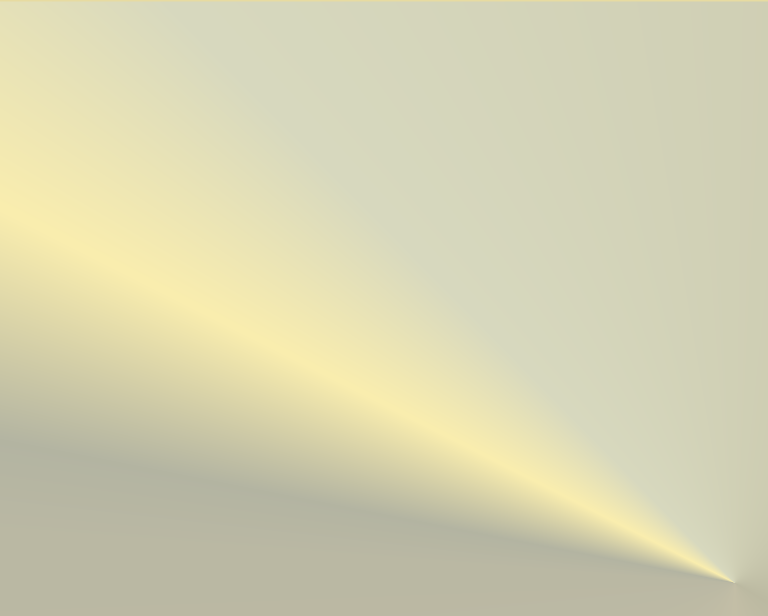
Reproduce this background procedurally as a Shadertoy shader.

```glsl
// A soft angular gradient: a pale yellow beam fanning out from a low right apex.
#define APEX vec2(0.957, 0.0535)
#define SHADOW_ANGLE 11.0
#define TOP_LINE 0.0024
#define SHADOW vec3(0.702, 0.706, 0.633)
#define BEAM vec3(0.978, 0.930, 0.682)
#define MIST vec3(0.844, 0.848, 0.745)
#define SAND vec3(0.811, 0.809, 0.704)
#define DUSK vec3(0.735, 0.726, 0.632)
#define ROSE vec3(0.765, 0.745, 0.652)
#define STONE vec3(0.729, 0.721, 0.640)
#define TOP_TINT vec3(0.905, 0.858, 0.630)

// Fraction of the way from one angle to the next.
float ramp(float from, float to, float angle) {
    return clamp((angle - from) / (to - from), 0.0, 1.0);
}

// Colour stops around the apex, in degrees clockwise from the shadow edge.
vec3 angularGradient(float angle) {
    vec3 color = mix(SHADOW, BEAM, ramp(0.0, 16.0, angle));
    color = mix(color, MIST, ramp(16.0, 34.5, angle));
    color = mix(color, SAND, ramp(34.5, 86.0, angle));
    color = mix(color, DUSK, ramp(86.0, 199.0, angle));
    color = mix(color, ROSE, ramp(199.0, 259.0, angle));
    color = mix(color, STONE, ramp(259.0, 353.0, angle));
    return mix(color, SHADOW, ramp(353.0, 360.0, angle));
}

void mainImage(out vec4 fragColor, in vec2 fragCoord) {
    vec2 uv = fragCoord / iResolution.xy;
    float pixel = 1.0 / iResolution.y;

    // Direction from the apex, with square units
    vec2 ray = (uv - APEX) * vec2(iResolution.x / iResolution.y, 1.0);
    float angle = mod(degrees(atan(ray.y, -ray.x)) - SHADOW_ANGLE, 360.0);
    vec3 color = angularGradient(angle);

    // Thin warm line along the top edge
    float line = smoothstep(-0.5 * pixel, 0.5 * pixel, uv.y - 1.0 + TOP_LINE);
    color = mix(color, TOP_TINT, line);

    fragColor = vec4(color, 1.0);
}
```
